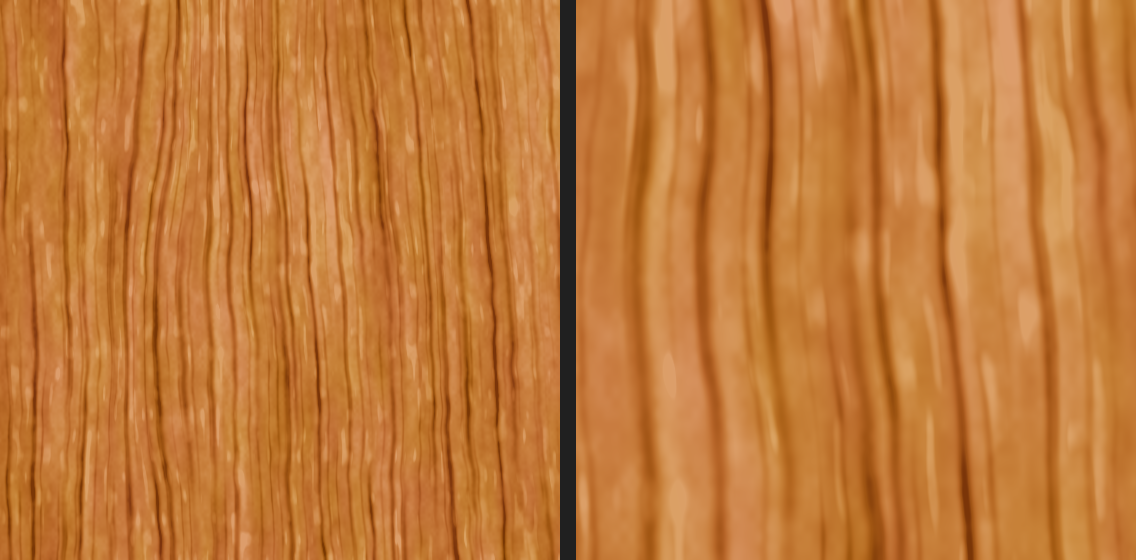
Left, the full canvas; right, a detail of the centre.
Give the GLSL for this texture, as a Shadertoy shader.

```glsl
// Warm orange wood with long, nearly vertical grain.
// Warped coordinates carry jittered dark grooves, stretched noise for the
// strips and flecks, and a brown-to-tan colour ramp.

#define GROOVES 25.0        // main grooves across the canvas
#define FINE_GROOVES 47.0   // faint short grooves across the canvas
#define GROOVE_DEPTH 0.66
#define FINE_DEPTH 0.30
#define BASE_TONE 0.73
#define STRIP_CONTRAST 0.42
#define FLECK_CONTRAST 0.27
#define GLINT 0.24
#define SLANT 0.065

float hash(vec2 p) {
    return fract(sin(dot(p, vec2(127.1, 311.7))) * 43758.545);
}

float noise(vec2 p) {
    vec2 cell = floor(p), f = fract(p);
    f = f * f * (3.0 - 2.0 * f);
    float low = mix(hash(cell), hash(cell + vec2(1, 0)), f.x);
    float high = mix(hash(cell + vec2(0, 1)), hash(cell + vec2(1, 1)), f.x);
    return mix(low, high, f.y);
}

// Horizontal position across the grain: slant, one bowed zone, then wander
float grainCoord(vec2 p) {
    float u = p.x + SLANT * p.y * smoothstep(0.3, 0.75, p.x);
    float bow = (p.x - 0.29) / 0.08;
    u += 0.024 * exp(-bow * bow) * cos(6.0 * (p.y - 0.45));
    u += 0.030 * (noise(p * vec2(4.0, 2.5) + 3.0) - 0.5);
    u += 0.011 * (noise(p * vec2(11.0, 8.0) + 17.0) - 0.5);
    u += 0.0045 * (noise(p * vec2(24.0, 26.0) + 41.0) - 0.5);
    return u;
}

// x: dark groove cover, y: lit rim beside the groove
vec2 grooves(float u, float y, float count, float run, float seed) {
    float g = u * count, id = floor(g);
    vec2 cover = vec2(0.0);
    for (int i = -1; i <= 1; i++) {
        float k = id + float(i);
        float d = g - k - 0.5 - 0.65 * (hash(vec2(k, seed)) - 0.5);
        float along = noise(vec2(k * 7.0 + seed, y * run + 9.0 * hash(vec2(seed, k))));
        float strength = smoothstep(0.12, 0.68, along);
        strength *= 0.6 + 0.4 * noise(vec2(k * 5.0, y * run * 6.0));
        float width = mix(0.08, 0.14, hash(vec2(k, seed + 5.0)));
        float rim = (d - 2.3 * width) / (1.5 * width);
        cover = max(cover, strength * vec2(exp(-d * d / (width * width)), exp(-rim * rim)));
    }
    return cover;
}

vec3 woodRamp(float t) {
    vec3 groove = vec3(0.48, 0.21, 0.03);
    vec3 brown = vec3(0.63, 0.33, 0.08);
    vec3 orange = vec3(0.72, 0.41, 0.15);
    vec3 honey = vec3(0.785, 0.50, 0.235);
    vec3 tan_ = vec3(0.86, 0.625, 0.40);
    vec3 color = mix(groove, brown, smoothstep(0.0, 0.27, t));
    color = mix(color, orange, clamp((t - 0.27) / 0.23, 0.0, 1.0));
    color = mix(color, honey, clamp((t - 0.50) / 0.25, 0.0, 1.0));
    return mix(color, tan_, clamp((t - 0.75) / 0.28, 0.0, 1.0));
}

void mainImage(out vec4 fragColor, in vec2 fragCoord) {
    vec2 p = fragCoord / iResolution.y;
    float u = grainCoord(p);

    // Broad bands and narrow strips
    float strips = 0.55 * noise(vec2(u * 10.0, p.y * 1.6))
                 + 0.65 * noise(vec2(u * 31.0 + 7.0, p.y * 3.0))
                 + 0.30 * noise(vec2(u * 65.0 + 13.0, p.y * 6.0)) - 0.75;

    // Fine fibre flecks and softer mottling
    float flecks = 0.65 * noise(vec2(u * 115.0, p.y * 32.0))
                 + 0.45 * noise(p * vec2(85.0, 60.0) + 23.0)
                 + 0.25 * noise(p * vec2(210.0, 150.0)) - 0.675;
    float glints = smoothstep(0.68, 0.95, noise(vec2(u * 120.0 + 31.0, p.y * 27.0)));

    // Grooves, softer towards the right edge
    vec2 mainGroove = grooves(u, p.y, GROOVES, 3.0, 2.0);
    vec2 fineGroove = grooves(u, p.y, FINE_GROOVES, 9.0, 19.0);
    float fade = mix(1.0, 0.55, smoothstep(0.84, 0.95, p.x));

    float tone = BASE_TONE + STRIP_CONTRAST * strips + FLECK_CONTRAST * flecks;
    tone += GLINT * glints + 0.09 * mainGroove.y;
    tone -= fade * (GROOVE_DEPTH * mainGroove.x + FINE_DEPTH * fineGroove.x);

    // Patches drift between rosy and yellow wood
    float rosy = noise(vec2(u * 42.0 + 51.0, p.y * 9.0)) - 0.5;
    vec3 color = woodRamp(tone) + rosy * vec3(0.015, -0.025, 0.055);
    fragColor = vec4(clamp(color, 0.0, 1.0), 1.0);
}
```
